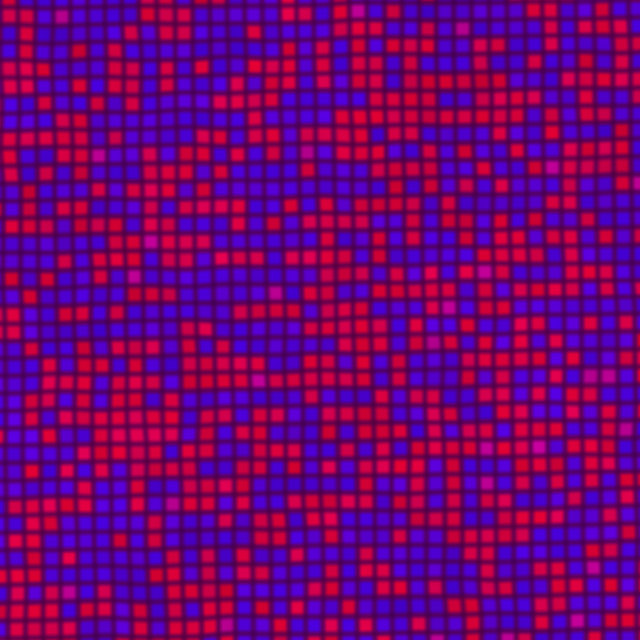
Give the GLSL for this pattern, as a WebGL 1 fragment shader.

```glsl
precision highp float;

// A slightly tilted grid of soft red and blue beads with dark, blurred grooves.
// Each cell picks its colour by hash, with loose clumps and a few magenta beads;
// neighbouring colours bleed together, and slow noise bends and shades the grid.

uniform vec2 u_resolution;

float hash(vec2 p) {
  vec3 q = fract(vec3(p.xyx) * 0.1031);
  q += dot(q, q.yzx + 33.33);
  return fract((q.x + q.y) * q.z);
}

float noise(vec2 p) {
  vec2 i = floor(p);
  vec2 f = smoothstep(0.0, 1.0, fract(p));
  float low = mix(hash(i), hash(i + vec2(1.0, 0.0)), f.x);
  float high = mix(hash(i + vec2(0.0, 1.0)), hash(i + 1.0), f.x);
  return mix(low, high, f.y);
}

// Colour of one bead, with its own small shift in hue and brightness
vec3 beadColor(vec2 cell) {
  float pick = hash(cell) + 0.45 * (noise(cell * 0.23 + 7.0) - 0.5);
  float tint = hash(cell + 91.0);
  vec3 red = vec3(0.84, 0.0, 0.19 + 0.12 * tint);
  vec3 blue = vec3(0.27 + 0.09 * tint, 0.0, 0.83);
  vec3 color = mix(red, blue, step(pick, 0.52));
  float magenta = step(0.984, hash(cell + 153.0));
  color = mix(color, vec3(0.74, 0.0, 0.58), magenta);
  return color * (0.95 + 0.1 * hash(cell + 217.0));
}

// Bead colours blended across the cell borders
vec3 bleedingColor(vec2 p) {
  vec2 i = floor(p - 0.5);
  vec2 w = smoothstep(0.27, 0.73, fract(p - 0.5));
  vec3 low = mix(beadColor(i), beadColor(i + vec2(1.0, 0.0)), w.x);
  vec3 high = mix(beadColor(i + vec2(0.0, 1.0)), beadColor(i + 1.0), w.x);
  return mix(low, high, w.y);
}

void main() {
  vec2 uv = gl_FragCoord.xy / u_resolution;

  // Tilted grid, about 36.6 cells each way, with slightly uneven lines
  float tilt = 0.014;
  vec2 p = mat2(cos(tilt), -sin(tilt), sin(tilt), cos(tilt)) * (uv - 0.5) * 36.6;
  p += vec2(40.06, 39.93);
  vec2 bend = vec2(noise(p * 0.4 + 11.0), noise(p * 0.4 + 63.0)) - 0.5;
  p += 0.16 * bend;

  // Soft square bead, darkest where two grooves cross
  vec2 body = 1.0 - smoothstep(0.18, 0.53, abs(fract(p) - 0.5));
  float light = 0.16 + 0.84 * body.x * body.y;
  light *= 0.94 + 0.12 * noise(p * 0.6 + 29.0);

  vec3 color = mix(vec3(0.32, 0.0, 0.31), bleedingColor(p), light);
  color *= 1.0 - 0.16 * (1.0 - body.x) * (1.0 - body.y);
  color *= 0.96 + 0.08 * noise(p * 0.15 + 47.0);
  gl_FragColor = vec4(color, 1.0);
}
```
